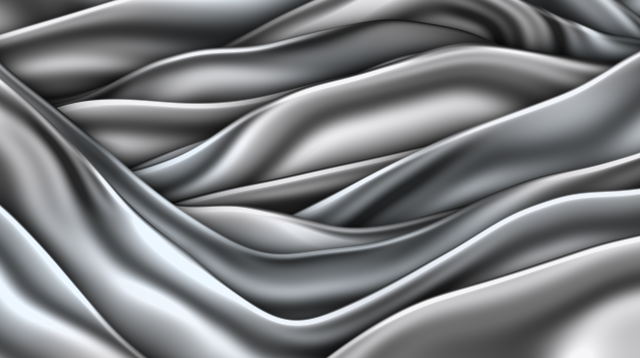
Reproduce this texture procedurally as a WebGL 1 fragment shader.

```glsl
precision highp float;

uniform vec2 u_resolution;

const int SHEETS = 12;
const float TOP_EDGE = 1.16;        // resting height of the rearmost sheet
const float SHEET_STEP = 0.104;     // drop from one sheet to the next
const float STEP_JITTER = 0.1;
const float SLOPE_LOW = 0.08;
const float SLOPE_HIGH = 0.46;
const float PEAK_X = 1.15;          // rear sheets fall away right of this
const float PEAK_FALL = 1.0;
const float VALLEY_X = 0.62;        // front sheets climb left of this
const float VALLEY_RISE = 1.0;
const float BEND_SOFTNESS = 0.012;
const float SWELL = 0.34;           // height of the broad humps along an edge
const float RIPPLE = 0.08;
const float PLEATS = 21.0;          // fold density below an edge
const float WANDER = 7.5;           // how far folds stray from the edge
const float FINE_PLEATS = 0.17;     // strength of the narrow streaks
const float RIM_DEPTH = 0.011;
const float RIM_WIDTH = 0.006;
const float SHADOW_REACH = 0.03;
const float SHADOW_STRENGTH = 0.56;
const float TONE_GAMMA = 1.2;
const float DARKEST = 0.15;
const float BRIGHTEST = 1.0;
const vec3 WARM_SILVER = vec3(0.995, 0.99, 1.0);
const vec3 COOL_SILVER = vec3(0.96, 1.0, 1.035);

float hash(vec2 p) {
  vec3 q = fract(p.xyx * 0.1031);
  q += dot(q, q.yzx + 33.33);
  return fract((q.x + q.y) * q.z);
}

float noise(vec2 p) {
  vec2 cell = floor(p);
  vec2 f = fract(p);
  f = f * f * f * (f * (f * 6.0 - 15.0) + 10.0);
  float low = mix(hash(cell), hash(cell + vec2(1.0, 0.0)), f.x);
  float high = mix(hash(cell + vec2(0.0, 1.0)), hash(cell + vec2(1.0, 1.0)), f.x);
  return mix(low, high, f.y);
}

// Ramp that is flat below zero, with a rounded corner
float softRamp(float u) {
  return 0.5 * (u + sqrt(u * u + BEND_SOFTNESS));
}

// Height of a sheet's upper border at x
float edgeHeight(float x, float id) {
  float rank = id / float(SHEETS - 1);
  float vary = hash(vec2(id, 31.0));
  float slope = mix(SLOPE_LOW, SLOPE_HIGH, hash(vec2(id, 7.0)));
  float fall = PEAK_FALL * (1.0 - smoothstep(0.15, 0.6, rank)) * (0.6 + 0.6 * vary);
  float rise = VALLEY_RISE * smoothstep(0.5, 0.85, rank) * (0.5 + 0.7 * vary);
  float swell = noise(vec2(x * 1.35 + id * 5.3, id * 3.0 + 0.5)) - 0.5;
  float ripple = noise(vec2(x * 3.3 + id * 2.7, id * 3.0 + 40.5)) - 0.5;
  return TOP_EDGE - id * SHEET_STEP + STEP_JITTER * (vary - 0.5)
       + slope * (x - 0.9)
       - fall * softRamp(x - PEAK_X - 0.3 * (vary - 0.5))
       + rise * softRamp(VALLEY_X - x + 0.3 * (vary - 0.5))
       + SWELL * swell + RIPPLE * ripple;
}

// Satin reflection at a given depth below the sheet's border
vec3 satin(vec2 p, float depth, float id) {
  float angle = mix(-0.2, 0.65, hash(vec2(id, 53.0)));
  float c = cos(angle);
  float s = sin(angle);
  vec2 grain = vec2(c * p.x + s * p.y, c * p.y - s * p.x);
  vec2 seed = vec2(id * 11.7, id * 4.3);
  float drift = noise(grain * vec2(1.3, 3.1) + seed);
  float broad = noise(grain * vec2(1.8, 3.6) + seed + 60.0);
  float spread = mix(0.4, 1.6, noise(vec2(p.x * 1.8, 0.5) + seed + 20.0));

  // Folds crowd near the border and widen below it
  float phase = PLEATS * sqrt(max(depth, 0.0) / spread + 0.003)
              + WANDER * drift + id * 2.1;
  float fold = 0.5 + 0.5 * sin(phase + 0.6 * sin(phase));
  float streaks = sin(phase * 2.6 + 5.0 * broad) * smoothstep(0.35, 0.75, 1.0 - broad);
  float tone = mix(fold, broad, 0.34) + FINE_PLEATS * streaks;
  tone = pow(clamp(tone, 0.0, 1.0), TONE_GAMMA);
  tone += 0.4 * smoothstep(0.6, 0.95, broad) * fold;
  float light = mix(DARKEST, BRIGHTEST, tone);

  // Thin bright roll along the border
  float rimOffset = (depth - RIM_DEPTH) / RIM_WIDTH;
  float rimGain = noise(vec2(p.x * 2.6, 0.5) + seed + 90.0);
  light += 0.65 * rimGain * exp(-rimOffset * rimOffset);
  light *= mix(0.55, 1.0, smoothstep(0.0, 0.006, depth));

  vec3 tint = mix(COOL_SILVER, WARM_SILVER, smoothstep(0.2, 0.7, drift));
  return min(light, 0.97) * tint;
}

void main() {
  vec2 p = gl_FragCoord.xy / u_resolution.y;
  float pixel = 1.0 / u_resolution.y;
  vec3 color = satin(p, 1.4 - p.y, 17.0);

  // Lay the sheets from back to front
  for (int i = 0; i < SHEETS; i++) {
    float id = float(i);
    float edge = edgeHeight(p.x, id);
    float slope = (edgeHeight(p.x + 0.002, id) - edge) / 0.002;
    float depth = (edge - p.y) * inversesqrt(1.0 + slope * slope);
    color *= 1.0 - SHADOW_STRENGTH * exp(min(depth, 0.0) / SHADOW_REACH);
    color = mix(color, satin(p, depth, id), smoothstep(-pixel, pixel, depth));
  }

  gl_FragColor = vec4(clamp(color, 0.0, 1.0), 1.0);
}
```
